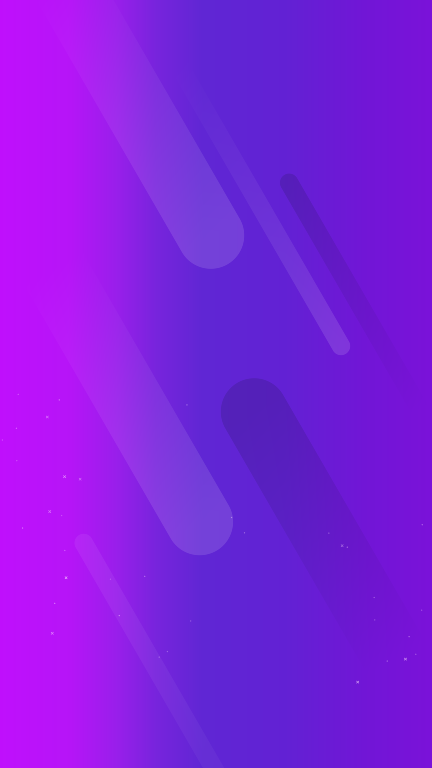
Give the GLSL for this background, as a WebGL 1 fragment shader.

```glsl
precision highp float;
// A violet backdrop: a horizontal gradient from magenta through indigo to purple,
// crossed by slanted round-headed streaks that fade along their tails,
// with small hashed dots and crossed sparkles scattered over the lower half.

uniform vec2 u_resolution;

// Gradient colours, left to right
const vec3 MAGENTA = vec3(0.750, 0.060, 0.990);
const vec3 ORCHID  = vec3(0.715, 0.080, 0.970);
const vec3 VIOLET  = vec3(0.600, 0.120, 0.920);
const vec3 IRIS    = vec3(0.470, 0.140, 0.865);
const vec3 INDIGO  = vec3(0.375, 0.150, 0.830);
const vec3 ROYAL   = vec3(0.385, 0.130, 0.830);
const vec3 GRAPE   = vec3(0.445, 0.085, 0.840);
const vec3 PURPLE  = vec3(0.480, 0.070, 0.850);

const vec3 LIGHT = vec3(1.0);
const vec3 SHADE = vec3(0.04, 0.06, 0.14);
const vec3 SPARK = vec3(1.0, 0.85, 1.0);

// Lengths are fractions of the canvas height
const vec2 DOWN_RIGHT = vec2(0.5, -0.866);
const float WIDE = 0.0435;
const float THIN = 0.0120;
const float LIGHT_ALPHA = 0.125;
const float SHADE_ALPHA = 0.150;

// Scatter areas: lower-left corner, then size
const vec4 LEFT_AREA  = vec4(0.00, 0.13, 0.32, 0.36);
const vec4 RIGHT_AREA = vec4(0.39, 0.10, 0.17, 0.22);
const int STAR_COUNT = 36;
const float DOT_SIZE = 0.0008;
const float CROSS_ARM = 0.0032;

vec2 hash2(float n) {
  vec3 v = fract(vec3(n) * vec3(0.1031, 0.1030, 0.0973));
  v += dot(v, v.yzx + 33.33);
  return fract((v.xx + v.yz) * v.zy);
}

vec3 blendStop(vec3 base, vec3 next, float from, float to, float x) {
  return mix(base, next, clamp((x - from) / (to - from), 0.0, 1.0));
}

vec3 backdrop(float x) {
  vec3 c = blendStop(MAGENTA, ORCHID, 0.00, 0.16, x);
  c = blendStop(c, VIOLET, 0.16, 0.27, x);
  c = blendStop(c, IRIS,   0.27, 0.36, x);
  c = blendStop(c, INDIGO, 0.36, 0.47, x);
  c = blendStop(c, ROYAL,  0.47, 0.66, x);
  c = blendStop(c, GRAPE,  0.66, 0.85, x);
  return blendStop(c, PURPLE, 0.85, 1.00, x);
}

// Coverage of a round-headed streak that fades out over its tail
float streak(vec2 p, vec2 head, vec2 dir, float radius, float tail, float px) {
  vec2 q = p - head;
  float along = max(dot(q, dir), 0.0);
  float dist = length(q - dir * along) - radius;
  float edge = 1.0 - smoothstep(-0.5 * px, 0.5 * px, dist);
  return edge * clamp(1.0 - along / tail, 0.0, 1.0);
}

// A soft dot, or a diagonal cross with tapered arms
float star(vec2 q, bool crossed, float px) {
  float dotGlow = 1.0 - smoothstep(0.0, DOT_SIZE + 0.6 * px, length(q));
  if (!crossed) return 0.5 * dotGlow;
  float arm = min(abs(q.x - q.y), abs(q.x + q.y)) * 0.7071;
  float line = 1.0 - smoothstep(0.0, 0.0004 + 0.6 * px, arm);
  float taper = 1.0 - smoothstep(0.3 * CROSS_ARM, CROSS_ARM, length(q));
  return 0.65 * max(dotGlow, line * taper);
}

float starField(vec2 p, float px) {
  float glow = 0.0;
  for (int i = 0; i < STAR_COUNT; i++) {
    float n = float(i);
    vec4 area = mod(n, 3.0) < 2.0 ? LEFT_AREA : RIGHT_AREA;
    vec2 place = area.xy + area.zw * hash2(n + 7.0);
    bool crossed = mod(n, 4.0) < 1.0;
    float strength = 0.5 + 0.5 * hash2(n + 71.0).x;
    glow = max(glow, strength * star(p - place, crossed, px));
  }
  return glow;
}

void main() {
  float px = 1.0 / u_resolution.y;
  vec2 p = gl_FragCoord.xy * px;
  vec3 color = backdrop(gl_FragCoord.x / u_resolution.x);

  // Dark streaks trailing down to the right
  float shade = streak(p, vec2(0.3310, 0.4640), DOWN_RIGHT, WIDE, 0.37, px)
              + streak(p, vec2(0.3765, 0.7620), DOWN_RIGHT, THIN, 0.34, px);
  color = mix(color, SHADE, SHADE_ALPHA * shade);

  // Pale streaks trailing up to the left, and one faint streak going down
  float light = streak(p, vec2(0.2745, 0.6935), -DOWN_RIGHT, WIDE, 0.38, px)
              + streak(p, vec2(0.2600, 0.3205), -DOWN_RIGHT, WIDE, 0.38, px)
              + streak(p, vec2(0.4440, 0.5495), -DOWN_RIGHT, THIN, 0.42, px)
              + 0.5 * streak(p, vec2(0.1090, 0.2930), DOWN_RIGHT, THIN, 0.80, px);
  color = mix(color, LIGHT, LIGHT_ALPHA * light);

  color = mix(color, SPARK, starField(p, px));
  gl_FragColor = vec4(color, 1.0);
}
```
